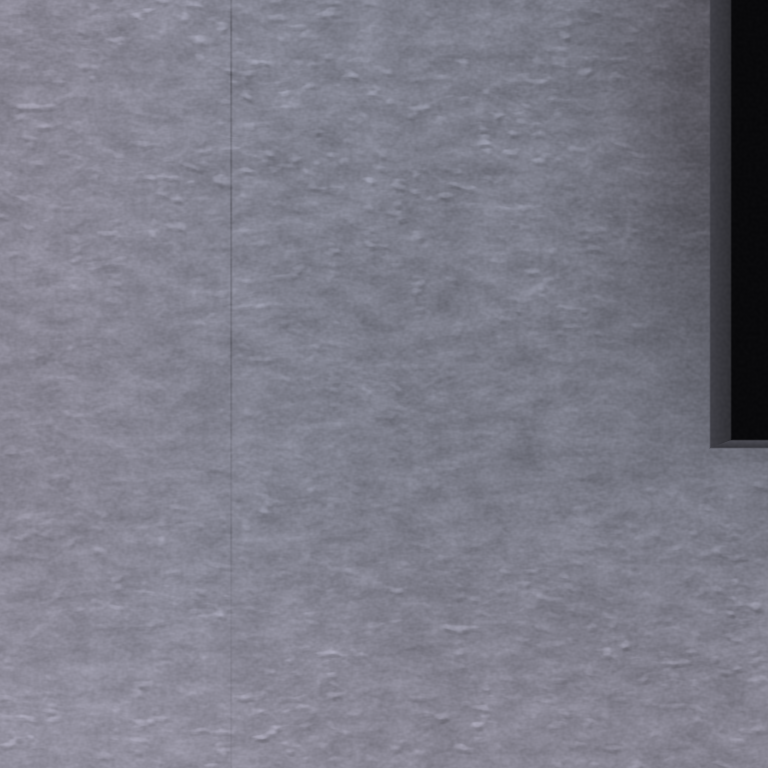
Reproduce this texture procedurally as a WebGL 2 fragment shader.

```glsl
#version 300 es
precision highp float;

#define SEAM_X 0.301
#define FRAME_OUTER vec2(0.9245, 0.4167)
#define FRAME_INNER vec2(0.9520, 0.4270)
#define FLECK_SCALE vec2(36.0, 84.0)
#define FLECK_LIGHT 0.105
#define FLECK_DARK 0.060
#define CLOUD 0.050
#define STREAK 0.115
#define GRAIN 0.036

uniform vec2 u_resolution;
out vec4 fragColor;

// Unit gradient for a lattice cell
vec2 cellGradient(vec2 cell) {
    uvec2 q = uvec2(ivec2(cell) + 4096);
    uint h = q.x * 1597u ^ q.y * 51749u;
    h = (h ^ (h >> 15)) * 73421u;
    h = (h ^ (h >> 13)) * 92821u;
    h ^= h >> 16;
    float angle = float(h & 65535u) / 65536.0 * 6.28319;
    return vec2(cos(angle), sin(angle));
}

float gradientNoise(vec2 p) {
    vec2 i = floor(p), f = p - i;
    vec2 w = f * f * f * (f * (f * 6.0 - 15.0) + 10.0);
    vec2 e = vec2(1.0, 0.0);
    float a = dot(cellGradient(i), f);
    float b = dot(cellGradient(i + e), f - e);
    float c = dot(cellGradient(i + e.yx), f - e.yx);
    float d = dot(cellGradient(i + e.xx), f - e.xx);
    return mix(mix(a, b, w.x), mix(c, d, w.x), w.y);
}

float fbm(vec2 p) {
    float sum = 0.0, amplitude = 0.5;
    for (int i = 0; i < 4; i++) {
        sum += amplitude * gradientNoise(p);
        p = mat2(0.98, -0.17, 0.17, 0.98) * p * 2.03 + 17.3;
        amplitude *= 0.6;
    }
    return sum;
}

// Height of the short, flat chips in the surface
float chipHeight(vec2 p) {
    return gradientNoise(p * FLECK_SCALE)
         + 0.55 * gradientNoise(p * FLECK_SCALE * 1.8 + 31.7);
}

// Broad light falling off toward the frame
float wallLight(vec2 p) {
    float light = 0.532 - 0.050 * smoothstep(0.05, 0.70, p.x);
    light += 0.036 * (1.0 - smoothstep(0.0, 0.42, p.y));
    light += 0.010 * smoothstep(0.65, 1.0, p.y) * (1.0 - smoothstep(0.5, 0.85, p.x));
    light -= 0.090 * smoothstep(0.68, 0.94, p.x) * smoothstep(0.28, 0.75, p.y);
    light -= 0.050 * smoothstep(0.80, 0.93, p.x) * smoothstep(0.32, 0.50, p.y);
    return light;
}

vec3 wallColor(vec2 p, float pixel) {
    // Shade away from the frame, used to calm the surface near it
    float calm = smoothstep(0.72, 0.92, p.x) * smoothstep(0.3, 0.5, p.y);

    // Cloudy mottling and finer streaks, stretched sideways
    vec2 warped = p + 0.012 * vec2(gradientNoise(p * 9.0), gradientNoise(p * 7.0 + 5.0));
    float cloud = fbm(p * vec2(5.0, 8.0) + 3.1);
    float streak = fbm(warped * vec2(19.0, 40.0) + 9.4);
    float light = wallLight(p) + CLOUD * cloud + STREAK * streak * (1.0 - 0.5 * calm);

    // Chips gathered in loose patches, each with a soft dark lower edge
    float patches = 0.25 + 0.75 * smoothstep(-0.18, 0.25, fbm(p * vec2(7.0, 11.0) + 21.0));
    patches *= mix(0.50, 1.0, smoothstep(0.04, 0.32, abs(p.y - 0.46))) * (1.0 - 0.65 * calm);
    float chip = smoothstep(0.08, 0.72, chipHeight(warped));
    float above = smoothstep(0.12, 0.72, chipHeight(warped + vec2(-0.003, 0.006)));
    light += patches * (FLECK_LIGHT * chip - FLECK_DARK * above * (1.0 - chip));

    // Fine grain
    light += GRAIN * gradientNoise(p * vec2(130.0, 180.0));
    light += 0.5 * GRAIN * gradientNoise(p * 235.0 + 40.0);

    // Faint, soft joint between two panels, uneven along its length
    float jointWidth = max(0.0026, 1.2 * pixel);
    float joint = 1.0 - smoothstep(0.0, jointWidth, abs(p.x - SEAM_X));
    float jointDepth = mix(0.035, 0.085, smoothstep(0.2, 0.8, p.y));
    light -= joint * jointDepth * (1.0 + 0.7 * gradientNoise(vec2(3.5, p.y * 28.0)));

    // Cool gray, turning warmer at the left, the bottom and in the shade
    float warmth = max(1.0 - smoothstep(0.0, 0.45, min(p.x, p.y)),
                       smoothstep(0.72, 0.95, p.x) * smoothstep(0.5, 0.9, p.y));
    return light * mix(vec3(0.985, 0.998, 1.10), vec3(1.005, 0.99, 1.09), warmth);
}

void main() {
    vec2 p = gl_FragCoord.xy / u_resolution;
    float pixel = 1.0 / min(u_resolution.x, u_resolution.y);
    vec3 color = wallColor(p, pixel);

    // Beveled frame with a mitred lower corner
    vec2 outer = p - FRAME_OUTER;
    vec2 inner = p - FRAME_INNER;
    vec2 bevel = outer / (FRAME_INNER - FRAME_OUTER);
    float grain = 0.02 * gradientNoise(p * 190.0 + 70.0);
    vec3 side = mix(vec3(0.25, 0.25, 0.28), vec3(0.19, 0.19, 0.21), clamp(bevel.x, 0.0, 1.0));
    vec3 sill = mix(vec3(0.21, 0.21, 0.235), vec3(0.30, 0.30, 0.335), clamp(bevel.y, 0.0, 1.0));
    float mitre = smoothstep(-0.08, 0.08, bevel.x - bevel.y);
    vec3 frame = mix(side, sill, mitre) + grain;
    vec3 opening = vec3(0.036, 0.036, 0.044) + 0.6 * grain;

    float edge = 1.2 * pixel;
    color = mix(color, frame, smoothstep(-edge, edge, min(outer.x, outer.y)));
    color = mix(color, opening, smoothstep(-edge, edge, min(inner.x, inner.y)));
    fragColor = vec4(clamp(color, 0.0, 1.0), 1.0);
}
```
